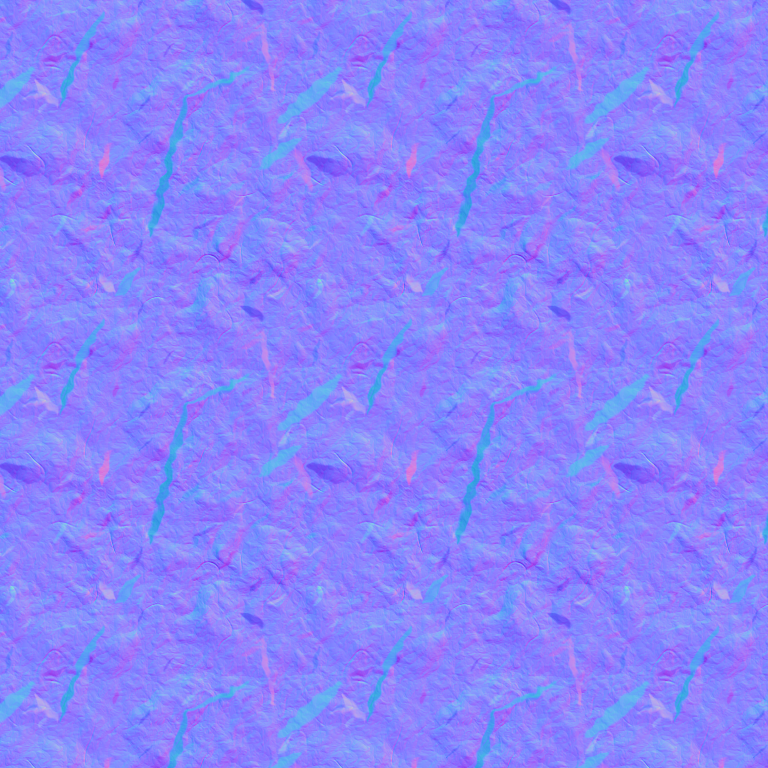
Give the GLSL for this texture map, as a Shadertoy shader.

```glsl
// Tiling tangent-space normal map of chipped, cracked rock.
// Periodic gradient noise gives a height field whose slope is measured by
// differences; tapered facets and small scattered chips then tilt the surface.

#define REPEATS 2.5
#define ROUGHNESS 0.125
#define CRACK_DEPTH 0.0012
#define CRACK_WIDTH 0.012
#define MEAN_TILT vec2(0.09, 0.03)
#define FACET_EDGE 0.0045
#define FACET_WOBBLE 0.035
#define CHIP_GRID 9.0
#define CHIP_TILT 0.27
#define SLOPE_STEP 0.002

// Facets: end points in tile units (y down), then half width and tilt.
const vec4 GOUGE_ENDS[8] = vec4[8](
    vec4(0.612, 0.310, 0.535, 0.570), vec4(0.560, 0.510, 0.487, 0.770),
    vec4(0.605, 0.318, 0.810, 0.225), vec4(0.335, 0.040, 0.235, 0.215),
    vec4(0.250, 0.180, 0.198, 0.345), vec4(0.110, 0.225, -0.090, 0.400),
    vec4(0.980, 0.445, 0.850, 0.545), vec4(0.455, 0.870, 0.375, 0.965));
const vec3 GOUGE_SHAPE[8] = vec3[8](
    vec3(0.012, -0.58, 0.27), vec3(0.014, -0.62, 0.22), vec3(0.009, -0.34, 0.38),
    vec3(0.013, -0.40, 0.30), vec3(0.012, -0.55, 0.27), vec3(0.023, -0.25, 0.36),
    vec3(0.021, -0.26, 0.36), vec3(0.015, -0.32, 0.32));
const vec4 DENT_ENDS[8] = vec4[8](
    vec4(0.850, 0.085, 0.895, 0.290), vec4(0.358, 0.465, 0.325, 0.575),
    vec4(0.960, 0.480, 1.015, 0.620), vec4(0.115, 0.260, 0.185, 0.345),
    vec4(0.325, 0.900, 0.370, 0.950), vec4(0.010, 0.515, 0.125, 0.560),
    vec4(0.790, -0.005, 0.855, 0.038), vec4(0.130, 0.195, 0.260, 0.180));
const vec3 DENT_SHAPE[8] = vec3[8](
    vec3(0.013, 0.48, 0.06), vec3(0.015, 0.64, -0.08), vec3(0.015, 0.42, 0.00),
    vec3(0.014, 0.38, 0.28), vec3(0.011, 0.40, 0.32), vec3(0.027, -0.16, -0.38),
    vec3(0.014, -0.24, -0.30), vec3(0.010, 0.12, -0.48));

float hash(vec2 p) {
    return fract(sin(dot(p, vec2(127.1, 311.7))) * 43758.5453);
}

// Dot product of a random unit gradient at a lattice corner.
float corner(vec2 cell, vec2 offset, vec2 period, float seed) {
    float angle = 6.2832 * hash(mod(cell, period) + 1.37 * seed);
    return dot(vec2(cos(angle), sin(angle)), offset);
}

// Gradient noise around 0.5, wrapping after "period" cells.
float noise(vec2 p, vec2 period, float seed) {
    vec2 i = floor(p), f = fract(p), e = vec2(1.0, 0.0);
    vec2 w = f * f * f * (f * (f * 6.0 - 15.0) + 10.0);
    float top = mix(corner(i, f, period, seed), corner(i + e, f - e, period, seed), w.x);
    float low = mix(corner(i + e.yx, f - e.yx, period, seed), corner(i + 1.0, f - 1.0, period, seed), w.x);
    return 0.5 + 0.5 * mix(top, low, w.y);
}

float tileNoise(vec2 p, float freq, float seed) {
    return noise(p * freq, vec2(freq), seed);
}

float height(vec2 p) {
    p += 0.03 * (vec2(tileNoise(p, 7.0, 3.0), tileNoise(p, 7.0, 17.0)) - 0.5);
    p += 0.012 * (vec2(tileNoise(p, 23.0, 5.0), tileNoise(p, 23.0, 29.0)) - 0.5);
    vec2 diagonal = vec2(p.x + p.y, p.y - p.x);
    float h = 0.0, freq = 5.0;
    // Lumps mixed with sharp creases; every other octave is turned 45 degrees
    for (int i = 0; i < 5; i++) {
        bool turned = i % 2 == 1;
        float n = tileNoise(turned ? diagonal : p, turned ? floor(freq * 0.7071) : freq, 7.0 * float(i));
        h += mix(n, abs(2.0 * n - 1.0), 0.45) / freq;
        freq *= 2.0;
    }
    // Strata leaning up to the right; the integer shear keeps the tiling
    h += 0.08 * noise(vec2(2.0 * p.x + p.y, p.y) * vec2(7.0, 5.0), vec2(7.0, 5.0), 41.0);
    // Broken hairline cracks
    float crack = abs(tileNoise(p, 7.0, 53.0) - 0.5) / CRACK_WIDTH;
    float broken = smoothstep(0.52, 0.68, tileNoise(p, 9.0, 61.0));
    return ROUGHNESS * h - CRACK_DEPTH * broken * exp(-crack * crack);
}

// Coverage of a tapered sliver around the segment a-b, wrapped to the tile.
float facet(vec2 p, vec2 a, vec2 b, float halfWidth) {
    vec2 q = fract(p - 0.5 * (a + b) + 0.5) - 0.5, axis = 0.5 * (b - a);
    float t = clamp(dot(q, axis) / dot(axis, axis), -1.0, 1.0);
    float d = length(q - axis * t) - halfWidth * (1.0 - 0.75 * t * t);
    return 1.0 - smoothstep(-FACET_EDGE, FACET_EDGE, d);
}

vec2 addFacets(vec2 slope, vec2 p, vec4 ends[8], vec3 shape[8], float strength) {
    vec2 grain = 0.5 * slope;
    for (int i = 0; i < 8; i++)
        slope = mix(slope, shape[i].yz + grain, strength * facet(p, ends[i].xy, ends[i].zw, shape[i].x));
    return slope;
}

// One small randomly tilted chip in some cells of a grid.
vec2 addChips(vec2 slope, vec2 p) {
    for (int k = 0; k < 9; k++) {
        vec2 cell = floor(p * CHIP_GRID) + vec2(k % 3, k / 3) - 1.0;
        vec2 id = mod(cell, CHIP_GRID) + 71.0;
        vec2 center = (cell + vec2(hash(id), hash(id + 11.3))) / CHIP_GRID;
        float angle = mix(0.2, 1.3, hash(id + 23.7)), turn = 6.2832 * hash(id + 43.1);
        vec2 axis = vec2(cos(angle), -sin(angle)) * mix(0.012, 0.045, hash(id + 31.9));
        float cover = facet(p, center - axis, center + axis, mix(0.003, 0.010, hash(id + 59.3)));
        slope += CHIP_TILT * vec2(cos(turn), sin(turn)) * cover * step(0.4, hash(id + 67.7));
    }
    return slope;
}

void mainImage(out vec4 fragColor, in vec2 fragCoord) {
    vec2 uv = fragCoord / iResolution.xy;
    vec2 p = fract(vec2(uv.x, 1.0 - uv.y) * REPEATS);
    // Relief slope, rougher in some patches than in others
    float h = height(p);
    vec2 slope = vec2(h - height(p + vec2(SLOPE_STEP, 0.0)), height(p + vec2(0.0, SLOPE_STEP)) - h) / SLOPE_STEP;
    slope = MEAN_TILT + slope * vec2(0.9, 1.1) * mix(0.5, 1.5, tileNoise(p, 4.0, 83.0));
    // Chips and facets with ragged outlines, the dents partly worn away
    vec2 ragged = p + FACET_WOBBLE * (vec2(tileNoise(p, 26.0, 91.0), tileNoise(p, 26.0, 97.0)) - 0.5);
    slope = addChips(slope, ragged);
    slope = addFacets(slope, ragged, DENT_ENDS, DENT_SHAPE, smoothstep(0.2, 0.55, tileNoise(p, 14.0, 89.0)));
    slope = addFacets(slope, ragged, GOUGE_ENDS, GOUGE_SHAPE, 0.95);
    // Pack the unit normal into colour
    slope *= min(1.0, 0.85 / max(length(slope), 0.001));
    fragColor = vec4(0.5 + 0.5 * vec3(slope, sqrt(1.0 - dot(slope, slope))), 1.0);
}
```
